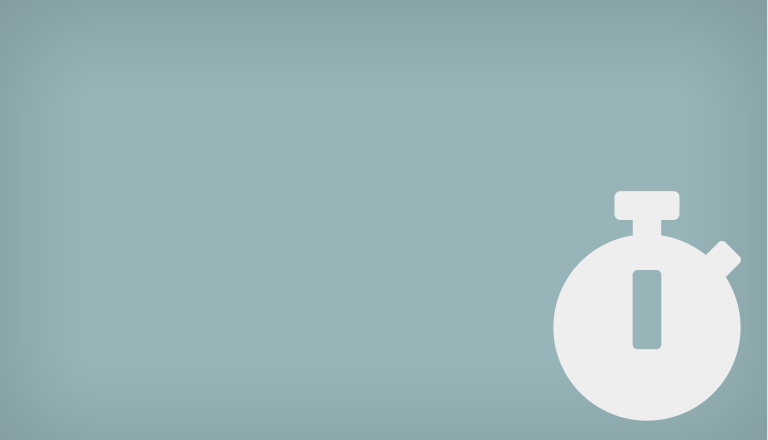
A Shadertoy shader for this background:

```glsl
// Pale stopwatch at the lower right of a muted teal field with softly shaded borders.
#define FIELD_COLOR vec3(0.592, 0.706, 0.722)
#define SHADE_COLOR vec3(0.13, 0.17, 0.17)
#define WATCH_COLOR vec3(0.933)
#define CANVAS_SIZE vec2(1.7376, 1.0)
#define WATCH_CENTER vec2(1.4638, 0.2557)
#define DIAL_RADIUS 0.2118
#define SHADE_REACH 0.24
#define SHADE_STRENGTH 0.22
#define SHADE_DROP 0.02
#define RIM_WIDTH 0.002

// Signed distance to a rounded box centred at the origin.
float roundedBox(vec2 p, vec2 halfSize, float radius) {
    vec2 d = abs(p) - halfSize + radius;
    return length(max(d, 0.0)) + min(max(d.x, d.y), 0.0) - radius;
}

// Antialiased coverage from a signed distance.
float coverage(float dist) {
    return clamp(0.5 - dist * iResolution.y, 0.0, 1.0);
}

// Signed distance to the watch, relative to the dial centre.
float stopwatch(vec2 p) {
    float dial = length(p) - DIAL_RADIUS;
    float stem = roundedBox(p - vec2(0.0, 0.224), vec2(0.0322, 0.035), 0.0);
    float cap = roundedBox(p - vec2(0.0, 0.2771), vec2(0.0735, 0.0328), 0.0136);

    // Side button, turned by 45 degrees
    vec2 b = p - vec2(0.1618, 0.1459);
    b = vec2(b.x + b.y, b.y - b.x) * 0.7071;
    float button = roundedBox(b, vec2(0.0448, 0.0335), 0.0115);

    // Hand cut out of the solid silhouette
    float hand = roundedBox(p - vec2(0.0, 0.0407), vec2(0.0325, 0.09), 0.0113);
    float body = min(min(dial, stem), min(cap, button));
    return max(body, -hand);
}

// Inner shadow from the four borders, slightly heavier at the top.
float borderShade(vec2 p) {
    vec2 shifted = p + vec2(0.0, SHADE_DROP);
    vec2 low = smoothstep(-SHADE_REACH, SHADE_REACH, shifted);
    vec2 high = smoothstep(-SHADE_REACH, SHADE_REACH, CANVAS_SIZE - shifted);
    return 1.0 - low.x * low.y * high.x * high.y;
}

void mainImage(out vec4 fragColor, in vec2 fragCoord) {
    vec2 p = fragCoord / iResolution.xy * CANVAS_SIZE;

    vec3 color = mix(FIELD_COLOR, SHADE_COLOR, SHADE_STRENGTH * borderShade(p));
    color = mix(color, WATCH_COLOR, coverage(stopwatch(p - WATCH_CENTER)));

    // Thin pale rim on the right border
    color = mix(color, WATCH_COLOR, coverage(CANVAS_SIZE.x - RIM_WIDTH - p.x));

    fragColor = vec4(color, 1.0);
}
```
